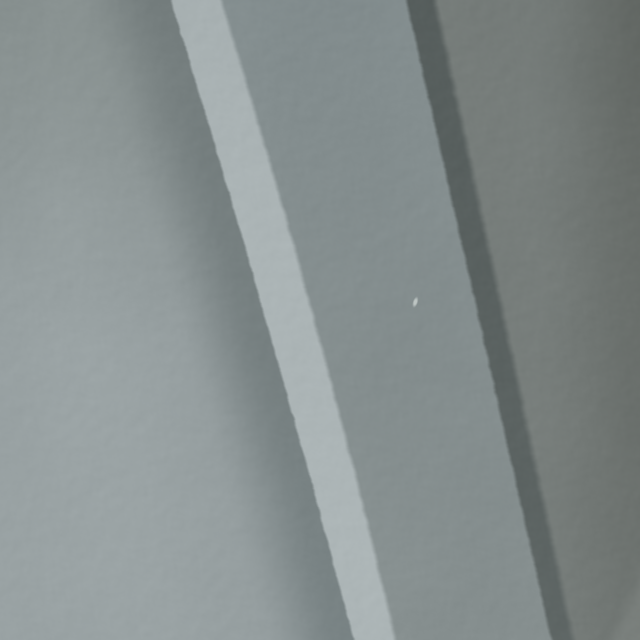
Write a WebGL 1 fragment shader that draws this texture.

```glsl
precision highp float;
// Grey painted panels crossed by a pale slanted strip and a dark slanted groove.
// Each boundary is a gently bowed line x(t); soft shading falls beside the strip,
// and layered value noise gives the paint its mottling and roughens the edges.
uniform vec2 u_resolution;

float hash(vec2 p) {
  return fract(sin(dot(p, vec2(127.1, 311.7))) * 43758.5453);
}

float noise(vec2 p) {
  vec2 cell = floor(p);
  vec2 f = fract(p);
  f = f * f * (3.0 - 2.0 * f);
  float low = mix(hash(cell), hash(cell + vec2(1.0, 0.0)), f.x);
  float high = mix(hash(cell + vec2(0.0, 1.0)), hash(cell + vec2(1.0, 1.0)), f.x);
  return mix(low, high, f.y);
}

float fbm(vec2 p) {
  float sum = 0.0;
  float amplitude = 0.5;
  for (int i = 0; i < 4; i++) {
    sum += amplitude * (noise(p) - 0.5);
    p = mat2(1.6, 1.2, -1.2, 1.6) * p + 7.3;
    amplitude *= 0.55;
  }
  return sum;
}

// Horizontal position of a boundary at depth t below the top.
float boundary(float t, float top, float bottom, float bow) {
  return mix(top, bottom, t) + bow * t * (1.0 - t);
}

// 0 left of the boundary, 1 to its right.
float rightOf(float x, float edge, float softness) {
  return smoothstep(-softness, softness, x - edge);
}

vec3 leftPanel(float x, float t, float stripEdge) {
  vec3 lit = mix(vec3(0.555, 0.59, 0.587), vec3(0.605, 0.64, 0.645), smoothstep(0.0, 0.6, t));
  vec3 shade = mix(vec3(0.455, 0.49, 0.49), vec3(0.475, 0.515, 0.52), t);
  float gap = stripEdge - x;
  float shadow = 1.0 - smoothstep(0.015, 0.145, gap);
  float halo = 1.0 - smoothstep(0.05, 0.32, gap);
  lit -= 0.025 * halo;
  lit -= 0.02 * (1.0 - smoothstep(0.0, 0.12, x)) * (1.0 - t);
  return mix(lit, shade, shadow);
}

vec3 middlePanel(float x, float t) {
  vec3 color = mix(vec3(0.52, 0.56, 0.565), vec3(0.535, 0.57, 0.57), t);
  return color + 0.012 * sin(9.0 * (x - 0.25 * t));
}

vec3 rightPanel(vec2 uv, float t) {
  vec3 color = mix(vec3(0.46, 0.485, 0.475), vec3(0.475, 0.5, 0.49), t);
  float falloff = smoothstep(0.82, 1.02, uv.x) * (1.0 - 0.45 * t);
  color -= vec3(0.075, 0.08, 0.085) * falloff;
  // Pale wedge in the lower corner
  float wedge = smoothstep(0.0, 0.035, uv.x - 0.94 - 0.45 * uv.y);
  return color + 0.045 * wedge;
}

void main() {
  vec2 uv = gl_FragCoord.xy / u_resolution;
  float t = 1.0 - uv.y;
  float pixel = 1.0 / min(u_resolution.x, u_resolution.y);

  // Boundaries, slightly ragged
  float rag = 0.004 * fbm(vec2(uv.x * 20.0, uv.y * 75.0));
  float x = uv.x + rag;
  float stripLeft = boundary(t, 0.267, 0.553, 0.022);
  float stripRight = boundary(t, 0.345, 0.618, 0.038);
  float grooveLeft = boundary(t, 0.635, 0.862, 0.0);
  float grooveRight = boundary(t, 0.680, 0.896, 0.0);

  // Panels and bands from left to right
  vec3 strip = mix(vec3(0.655, 0.69, 0.695), vec3(0.675, 0.71, 0.715), smoothstep(0.0, 0.4, t));
  vec3 groove = mix(vec3(0.335, 0.365, 0.36), vec3(0.37, 0.40, 0.395), t);
  vec3 color = leftPanel(uv.x, t, stripLeft);
  color = mix(color, strip, rightOf(x, stripLeft, max(0.003, pixel)));
  color = mix(color, middlePanel(uv.x, t), rightOf(x, stripRight, max(0.005, pixel)));
  color = mix(color, groove, rightOf(x, grooveLeft, max(0.004, pixel)));
  color = mix(color, rightPanel(uv, t), rightOf(x, grooveRight, max(0.007, pixel)));

  // Broad mottling and fine raised paint grain
  vec2 grainPoint = uv * 62.0;
  float relief = fbm(grainPoint) - fbm(grainPoint + vec2(-0.35, 0.4));
  color += 0.016 * fbm(uv * 9.0) + 0.020 * relief;
  color += 0.006 * fbm(uv * 110.0);

  // Small bright chip
  vec2 chip = uv - vec2(0.649, 0.528);
  chip.x -= 0.25 * chip.y;
  float chipDistance = length(chip / vec2(0.0045, 0.009));
  color = mix(color, vec3(0.78, 0.81, 0.80), 0.85 * (1.0 - smoothstep(0.3, 1.1, chipDistance)));

  gl_FragColor = vec4(clamp(color, 0.0, 1.0), 1.0);
}
```
